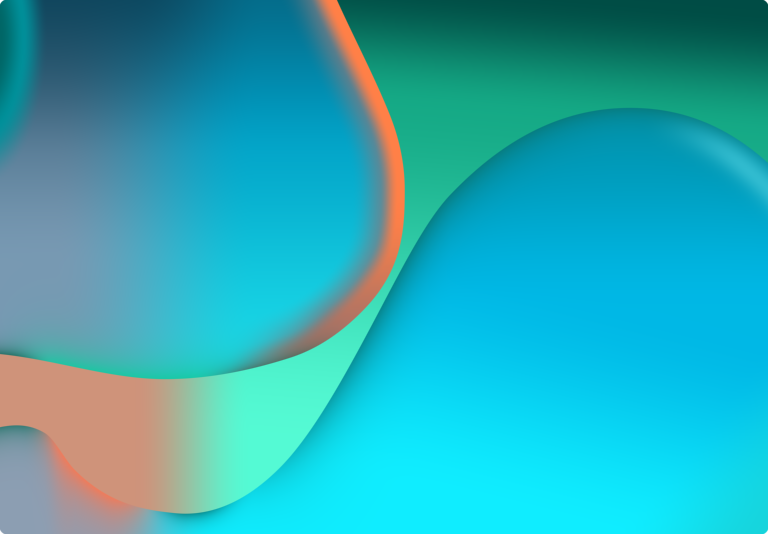
Give the GLSL for this background, as a Shadertoy shader.

```glsl
// Cubic between knots (position, value, slope); returns value and slope
vec2 hermite(vec3 a, vec3 b, float x) {
    float w = b.x - a.x;
    float t = clamp((x - a.x) / w, 0.0, 1.0);
    float rise = (b.y - a.y) / w;
    float c2 = 3.0 * rise - 2.0 * a.z - b.z;
    float c3 = a.z + b.z - 2.0 * rise;
    float value = a.y + w * t * (a.z + t * (c2 + t * c3));
    float slope = a.z + t * (2.0 * c2 + 3.0 * c3 * t);
    return vec2(value + slope * (x - clamp(x, a.x, b.x)), slope);
}

vec2 spline(vec3 a, vec3 b, vec3 c, vec3 d, float x) {
    return x < b.x ? hermite(a, b, x) : x < c.x ? hermite(b, c, x) : hermite(c, d, x);
}

// Approximate distance below a curve
float depthUnder(vec2 curve, float v) {
    return (curve.x - v) * inversesqrt(1.0 + curve.y * curve.y);
}

float glow(float d, float width) {
    return exp(-max(d, 0.0) / width);
}

float bump(float a, float b, float c, float d, float x) {
    return smoothstep(a, b, x) * (1.0 - smoothstep(c, d, x));
}

float smoothMin(float a, float b, float k) {
    float h = max(k - abs(a - b), 0.0) / k;
    return min(a, b) - h * h * k * 0.25;
}

vec2 waveCurve(float x) {
    vec3 valley = vec3(0.328, 0.039, -0.1);
    vec3 shoulder = vec3(0.843, 0.635, 1.05);
    if (x < valley.x)
        return spline(vec3(0.0, 0.2, 0.2), vec3(0.084, 0.189, -0.6), vec3(0.14, 0.12, -1.0), valley, x);
    if (x < shoulder.x)
        return spline(valley, vec3(0.524, 0.124, 1.0), vec3(0.721, 0.438, 1.9), shoulder, x);
    return spline(shoulder, vec3(1.18, 0.798, 0.0), vec3(1.438, 0.695, -0.9), vec3(1.6, 0.5, -1.3), x);
}

vec3 backdropColor(vec2 p) {
    float h = p.y + 0.08 * (p.x - 0.8);
    vec3 c = mix(vec3(0.33, 0.98, 0.83), vec3(0.08, 0.66, 0.52), smoothstep(0.15, 0.85, h));
    c = mix(c, vec3(0.0, 0.3, 0.27), smoothstep(0.8, 1.03, h));
    vec3 salmon = vec3(0.81, 0.575, 0.48);
    return mix(salmon, c, smoothstep(0.25, 0.47, p.x));
}

vec3 waveColor(vec2 p, float d) {
    vec3 teal = vec3(0.03, 0.47, 0.47);
    vec3 c = mix(vec3(0.06, 0.93, 1.0), vec3(0.0, 0.72, 0.9), smoothstep(0.05, 0.5, p.y + 0.25 * (p.x - 0.9)));
    c = mix(c, vec3(0.0, 0.6, 0.72), smoothstep(0.42, 0.75, p.y));
    c = mix(c, vec3(0.09, 0.83, 0.86), smoothstep(1.15, 1.45, p.x - 0.8 * p.y));
    // Shaded crest and highlight on the far slope
    c = mix(c, teal, 0.85 * glow(d, 0.032) * bump(0.35, 0.75, 1.25, 1.6, p.x));
    float streak = (d - 0.035) / 0.028;
    c = mix(c, vec3(0.25, 0.78, 0.85), 0.75 * exp(-streak * streak) * smoothstep(1.2, 1.4, p.x));
    // Lilac foot with a warm edge
    c = mix(vec3(0.55, 0.62, 0.7), c, smoothstep(0.2, 0.4, p.x));
    c = mix(c, vec3(0.98, 0.47, 0.32), 0.9 * glow(d, 0.04) * bump(0.04, 0.12, 0.2, 0.32, p.x));
    c = mix(c, vec3(0.15, 0.46, 0.42), 0.85 * glow(d, 0.025) * (1.0 - smoothstep(0.04, 0.11, p.x)));
    return mix(c, teal, 0.8 * glow(d, 0.016) * bump(0.27, 0.35, 0.37, 0.48, p.x));
}

vec3 dropColor(vec2 p, float side, float base) {
    // Hazy left half, luminous right half, dark top
    vec3 haze = mix(vec3(0.47, 0.6, 0.7), vec3(0.27, 0.42, 0.52), smoothstep(0.5, 0.9, p.y));
    vec3 blue = mix(vec3(0.1, 0.85, 0.91), vec3(0.0, 0.62, 0.77), smoothstep(0.28, 0.85, p.y));
    vec3 c = mix(haze, blue, smoothstep(0.1, 0.48, p.x));
    float topShade = smoothstep(0.7, 1.05, p.y) * (0.9 - 0.35 * smoothstep(0.25, 0.5, p.x));
    c = mix(c, vec3(0.03, 0.25, 0.34), topShade);
    // Teal fold in the corner
    float q = length((p - vec2(-0.04, 0.93)) / vec2(0.1, 0.22));
    vec3 fold = mix(vec3(0.0, 0.4, 0.4), vec3(0.0, 0.57, 0.61), smoothstep(0.4, 0.9, q));
    c = mix(c, fold, 1.0 - smoothstep(0.8, 1.3, q));
    // Green light and shadows along the base
    c = mix(c, vec3(0.08, 0.79, 0.63), 0.9 * glow(base, 0.035) * bump(-0.03, 0.12, 0.34, 0.52, p.x));
    c = mix(c, vec3(0.1, 0.4, 0.34), 0.8 * glow(base, 0.014) * (1.0 - smoothstep(0.02, 0.1, p.x)));
    // Warm rim
    float d = smoothMin(side, base, 0.03);
    float along = smoothstep(0.42, 0.62, p.x);
    vec3 rim = mix(vec3(0.66, 0.45, 0.4), vec3(1.0, 0.5, 0.28), smoothstep(0.35, 0.62, p.y));
    c = mix(c, vec3(0.48, 0.49, 0.52), 0.9 * along * (1.0 - smoothstep(0.02, 0.1, d)));
    c = mix(c, rim, along * (1.0 - smoothstep(0.012, 0.047, d)));
    return mix(c, vec3(0.28, 0.4, 0.35), 0.75 * glow(base, 0.016) * bump(0.36, 0.48, 0.54, 0.66, p.x));
}

void mainImage(out vec4 fragColor, in vec2 fragCoord) {
    vec2 p = fragCoord / iResolution.y;
    vec2 halfSize = 0.5 * iResolution.xy / iResolution.y;
    float soft = 0.8 / iResolution.y;

    vec3 color = backdropColor(p);

    float waveDepth = depthUnder(waveCurve(p.x), p.y);
    color = mix(color, waveColor(p, waveDepth), smoothstep(-soft, soft, waveDepth));

    // Hanging drop bounded by a side curve and a base curve
    vec2 sideCurve = spline(vec3(0.423, 0.684, 0.95), vec3(0.644, 0.758, 0.0),
                            vec3(0.785, 0.73, -0.4), vec3(1.0, 0.631, -0.45), p.y);
    vec2 baseCurve = spline(vec3(0.0, 0.337, -0.1), vec3(0.309, 0.29, 0.0),
                            vec3(0.543, 0.33, 0.32), vec3(0.684, 0.423, 1.05), p.x);
    float side = depthUnder(sideCurve, p.x);
    float base = -depthUnder(baseCurve, p.y);
    color = mix(color, dropColor(p, side, base), smoothstep(-soft, soft, min(side, base)));

    // Rounded white corners
    float radius = 0.015;
    vec2 corner = max(abs(p - halfSize) - halfSize + radius, 0.0);
    color = mix(color, vec3(1.0), smoothstep(-soft, soft, length(corner) - radius - soft));

    fragColor = vec4(color, 1.0);
}
```
